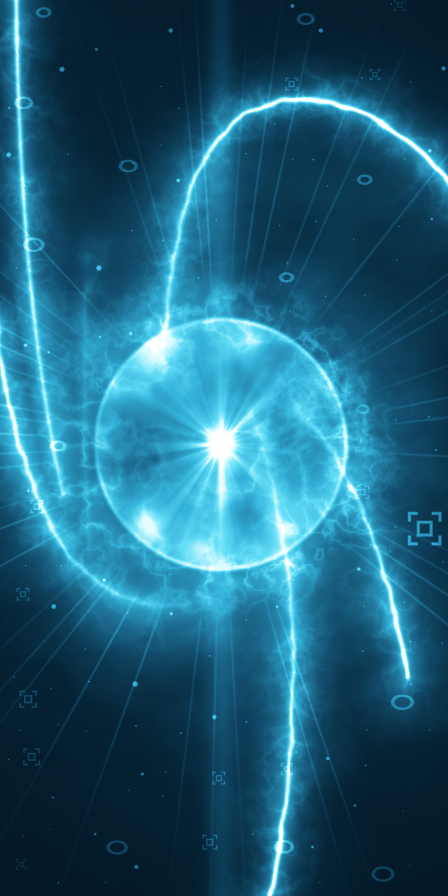
Reproduce this background procedurally as a WebGL 2 fragment shader.

```glsl
#version 300 es
precision highp float;
// A glowing energy orb with a star core, wrapped by crackling light streaks
// over a dark misty field of rays and small symbols. All parts add to one
// scalar energy, which a colour ramp turns into blue, cyan and white.
uniform vec2 u_resolution;
out vec4 outColor;

#define ORB_CENTER vec2(0.493, 1.008)
#define ORB_RADIUS 0.28
#define CORE_WIDTH 0.0055
#define GLOW_WIDTH 0.03
#define HAZE_WIDTH 0.1
#define RAY_COUNT 80.0
#define SYMBOL_CELL 0.19
#define SPARK_CELL 0.085
#define CURVE_STEPS 22

const vec3 RAMP[8] = vec3[8](
  vec3(0.006, 0.06, 0.11), vec3(0.02, 0.14, 0.21), vec3(0.07, 0.30, 0.42),
  vec3(0.14, 0.51, 0.66), vec3(0.21, 0.71, 0.86), vec3(0.39, 0.87, 0.97),
  vec3(0.82, 0.98, 1.0), vec3(1.0));

float hash(vec2 p) { return fract(sin(dot(p, vec2(127.1, 311.7))) * 43758.55); }

float noise(vec2 p) {
  vec2 i = floor(p), f = fract(p);
  f = f * f * (3.0 - 2.0 * f);
  return mix(mix(hash(i), hash(i + vec2(1, 0)), f.x),
             mix(hash(i + vec2(0, 1)), hash(i + 1.0), f.x), f.y);
}

float fbm(vec2 p) {
  float sum = 0.0, amp = 0.5;
  for (int i = 0; i < 5; i++) {
    sum += amp * noise(p);
    p = mat2(1.6, 1.2, -1.2, 1.6) * p + 7.3;
    amp *= 0.5;
  }
  return sum;
}

// Thin bright filaments along the middle level of the noise
float filaments(vec2 p) {
  p += 0.7 * vec2(fbm(p * 1.3), fbm(p * 1.3 + 19.0));
  return pow(1.0 - abs(2.0 * fbm(p) - 0.95), 8.0);
}

float blob(vec2 p, float size) { return exp(-dot(p, p) / (size * size)); }

// Energy of a light streak along a quadratic curve, gain running start to end
float streak(vec2 p, vec2 a, vec2 b, vec2 c, vec2 gain, float crackle) {
  vec2 prev = a;
  float d = 1e3, along = 0.0;
  for (int i = 1; i <= CURVE_STEPS; i++) {
    float t = float(i) / float(CURVE_STEPS);
    vec2 next = mix(mix(a, b, t), mix(b, c, t), t), s = next - prev;
    float h = clamp(dot(p - prev, s) / dot(s, s), 0.0, 1.0);
    float dist = length(p - prev - s * h);
    if (dist < d) { d = dist; along = t + (h - 1.0) / float(CURVE_STEPS); }
    prev = next;
  }
  float g = mix(gain.x, gain.y, along);
  return 2.8 * g * g * exp(-d * d / (CORE_WIDTH * CORE_WIDTH)) + g * 1.4 * exp(-d / GLOW_WIDTH)
       + sqrt(g) * (crackle * exp(-d / 0.05) + 0.7 * exp(-d / HAZE_WIDTH));
}

// Thin lines spreading from the centre, one per angular cell
float rays(vec2 q, float px) {
  float turn = atan(q.y, q.x) / 6.28318 * RAY_COUNT, id = floor(turn), r = length(q);
  float seed = hash(vec2(id, 3.0));
  float offset = (fract(turn) - 0.2 - 0.6 * hash(vec2(id, 8.0))) * 6.28318 / RAY_COUNT;
  float line = smoothstep(0.0025 + px, 0.0, abs(offset) * r);
  return line * step(0.35, seed) * seed * smoothstep(0.3, 0.5, r) * smoothstep(1.3, 0.5, r);
}

float stroke(float d, float w, float px) { return smoothstep(w + px, w - px, abs(d)); }

// Corner brackets around a small square
float target(vec2 q, float s, float px) {
  vec2 a = abs(q);
  float box = max(a.x, a.y), corner = smoothstep(0.4 * s, 0.5 * s, min(a.x, a.y));
  return stroke(box - s, 0.1 * s, px) * corner + stroke(box - 0.42 * s, 0.1 * s, px);
}

// Scattered targets and flat rings
float symbols(vec2 p, float px) {
  vec2 id = floor(p / SYMBOL_CELL);
  float kind = hash(id + 4.0), size = mix(0.011, 0.022, hash(id + 9.0));
  vec2 q = (fract(p / SYMBOL_CELL) - 0.25 - 0.5 * vec2(hash(id), hash(id + 31.0))) * SYMBOL_CELL;
  if (kind < 0.28) return target(q, size * 0.85, px);
  return kind < 0.58 ? stroke(length(q * vec2(1.0, 1.5)) - size, 0.004, px) : 0.0;
}

float sparks(vec2 p, float px) {
  vec2 id = floor(p / SPARK_CELL);
  vec2 q = (fract(p / SPARK_CELL) - 0.2 - 0.6 * vec2(hash(id + 2.0), hash(id + 5.0))) * SPARK_CELL;
  float size = mix(0.001, 0.006, pow(hash(id + 13.0), 5.0));
  return smoothstep(size + px, size - px, length(q)) * step(0.5, hash(id + 17.0));
}

// Glassy sphere, its rim and the star inside
float orb(vec2 q, float crackle, float fine) {
  float r = length(q), edge = r - ORB_RADIUS;
  vec2 dir = q / max(r, 1e-4);
  float inside = smoothstep(0.006, -0.006, edge);
  float beams = pow(fbm(dir * 5.0 + 2.0), 2.0) * 4.0;
  float e = inside * (1.7 * fbm(q * 9.0 + 3.0) - 0.3 + beams * exp(-r / 0.15) * 1.1
          + 1.2 * exp(edge / 0.035) * fbm(q * 12.0) + 0.5 * crackle);
  e += inside * 1.9 * (blob(q - vec2(-0.155, 0.2), 0.045) + blob(q - vec2(-0.165, -0.175), 0.035)
     + blob(q - vec2(-0.05, -0.235), 0.035) + blob(q - vec2(0.07, 0.235), 0.045));
  e -= inside * 1.1 * (blob(q + vec2(0.17, 0.0), 0.08) + blob(q - vec2(0.06, -0.14), 0.06));
  e += (0.3 + 1.5 * noise(dir * 3.0 + 5.0)) * exp(-edge * edge / 3e-5);
  // Torn shell of filaments around the rim
  float shell = exp(-abs(edge - 0.025) / 0.05);
  e += shell * (0.25 + (1.1 * crackle + 1.2 * fine) * (0.75 + 0.25 * dir.x));
  // Star core and its spikes
  vec2 a = abs(q), diag = abs(vec2(q.x + q.y, q.x - q.y)) * 0.707;
  e += 3.0 * blob(q, 0.025) + 1.3 * exp(-r / 0.05);
  e += 2.2 * exp(-a.x / 0.007 - a.y / 0.1) + 1.8 * exp(-a.y / 0.006 - a.x / 0.05);
  return e + 1.3 * (exp(-diag.x / 0.007 - diag.y / 0.08) + exp(-diag.y / 0.007 - diag.x / 0.08));
}

void main() {
  vec2 p = gl_FragCoord.xy / u_resolution.x;
  float px = 1.0 / u_resolution.x;
  vec2 q = p - ORB_CENTER;
  float r = length(q), crackle = filaments(p * 9.0), fine = filaments(p * 22.0 + 4.0);

  // Mist, central beam, rays and small marks
  float mist = fbm(p * vec2(3.5, 5.0));
  float energy = 0.2 + (0.5 + 1.1 * mist) * (1.7 * blob(q, 0.55) + 0.9 * exp(-r * 1.2));
  energy += 0.65 * exp(-q.x * q.x / 0.001) + 0.75 * rays(q, px);
  float outside = smoothstep(0.26, 0.36, r);
  energy += outside * (1.2 * symbols(p, px) + 2.2 * sparks(p, px));
  energy += 1.9 * target(p - vec2(0.948, 0.82), 0.034, px);
  energy += orb(q, crackle, fine);

  // Streaks: left fall, left sweep, arch, right fall, lower tail, faint wisp
  vec2 w = p + 0.008 * (vec2(noise(p * 38.0), noise(p * 38.0 + 50.0)) - 0.5);
  float c = 1.3 * mist + 0.9 * crackle + 0.7 * fine;
  vec2 apex = vec2(0.651, 1.776);
  float s = streak(p, vec2(0.036, 2.05), vec2(0.04, 1.35), vec2(0.14, 0.9), vec2(1.0, 0.6), c);
  s = max(s, streak(w, vec2(-0.01, 1.29), vec2(0.08, 0.556), vec2(0.46, 0.66), vec2(1.0, 0.2), c));
  s = max(s, streak(w, vec2(0.37, 1.26), vec2(0.40, 1.765), apex, vec2(0.6, 1.1), c));
  s = max(s, streak(w, apex, vec2(0.85, 1.79), vec2(1.03, 1.56), vec2(1.1, 1.15), c));
  s = max(s, streak(w, vec2(0.63, 1.12), vec2(0.82, 0.98), vec2(0.911, 0.49), vec2(0.1, 1.15), c));
  s = max(s, streak(w, vec2(0.56, 1.08), vec2(0.726, 0.61), vec2(0.6, -0.02), vec2(0.2, 1.2), c));
  s = max(s, streak(w, vec2(0.195, 1.43), vec2(0.18, 1.1), vec2(0.2, 0.75), vec2(0.15, 0.25), c));
  energy = clamp(energy + s, 0.0, 6.99);

  int level = int(energy);
  outColor = vec4(mix(RAMP[level], RAMP[level + 1], fract(energy)), 1.0);
}
```
